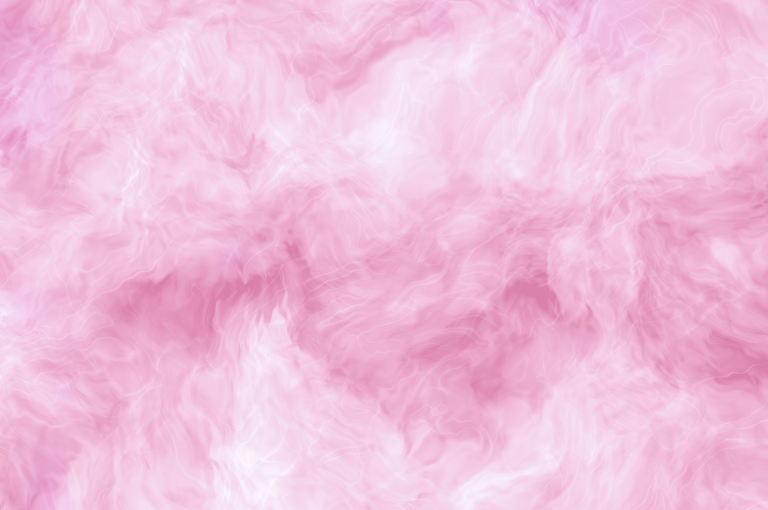
This texture is drawn by a WebGL 1 fragment shader. Its source:

```glsl
precision highp float;
// Pink spun-sugar floss: layers of frayed, overlapping tufts on jittered grids.
// Each tuft has its own tone, curved fibres, light from the upper left and a
// soft shadow below; the summed tone is coloured by a rose-to-white ramp.

uniform vec2 u_resolution;

float hash(vec2 p) {
  return fract(sin(dot(p, vec2(127.1, 311.7))) * 43758.55);
}

float noise(vec2 p) {
  vec2 i = floor(p), f = fract(p);
  f = f * f * (3.0 - 2.0 * f);
  return mix(mix(hash(i), hash(i + vec2(1.0, 0.0)), f.x),
             mix(hash(i + vec2(0.0, 1.0)), hash(i + 1.0), f.x), f.y);
}

float fbm(vec2 p) {
  float sum = 0.0, amp = 0.5;
  for (int i = 0; i < 5; i++) {
    sum += amp * noise(p);
    p = mat2(1.6, 1.2, -1.2, 1.6) * p + 3.7;
    amp *= 0.5;
  }
  return sum;
}

vec2 rotate(vec2 p, float a) {
  return vec2(cos(a) * p.x + sin(a) * p.y, cos(a) * p.y - sin(a) * p.x);
}

// Noise stretched along x, with coarse locks and fine hairs
float fibres(vec2 p) {
  return 0.45 * noise(p * vec2(7.0, 38.0))
       + 0.33 * noise(rotate(p, 0.25) * vec2(16.0, 85.0) + 5.0)
       + 0.22 * noise(rotate(p, -0.4) * vec2(34.0, 150.0) + 9.0);
}

// Thin pale strands along the zero lines of stretched noise
float strands(vec2 p) {
  float n = abs(noise(p * vec2(5.0, 26.0)) - 0.5);
  return smoothstep(0.09, 0.0, n) * noise(p * 9.0 + 4.0);
}

// Lays one layer of tufts of the given size over the tone
float addTufts(float tone, vec2 p, float size, float seed) {
  vec2 grid = p / size + seed * vec2(0.37, 0.61);
  vec2 home = floor(grid);
  for (int x = -1; x <= 1; x++) {
    for (int y = -1; y <= 1; y++) {
      vec2 cell = home + vec2(float(x), float(y));
      vec2 key = cell + seed * 17.0;
      float pick = hash(key + 2.3);
      vec2 centre = cell + vec2(hash(key), hash(key + 7.1));
      vec2 offset = grid - centre;
      vec2 local = rotate(offset, 6.283 * hash(key + 4.9));
      local.y += (hash(key + 8.3) - 0.5) * 1.1 * local.x * local.x;
      float radius = length(local * vec2(0.8, 1.2));
      if (pick > 0.3 && radius < 0.95) {
        float hair = fibres(local * size + key * 1.37);
        float edge = radius + 0.4 * (hair - 0.5);
        float cover = smoothstep(0.64, mix(0.5, 0.15, hash(key + 6.7)), edge);
        float below = smoothstep(-0.2, 0.5, dot(offset, vec2(0.4, -0.9)));
        tone -= 0.5 * below * smoothstep(0.85, 0.5, radius);
        float tuft = 2.1 * (hash(key + 3.1) - 0.42)
                   + 1.2 * dot(offset, vec2(-0.45, 0.85))
                   + 2.3 * (hair - 0.5);
        tone = mix(tone, tuft, 0.82 * cover);
      }
    }
  }
  return tone;
}

// Evenly spaced colour stops from deep rose to near white
vec3 flossColour(float k) {
  vec3 c = mix(vec3(0.86, 0.51, 0.66), vec3(0.91, 0.63, 0.76), clamp(k, 0.0, 1.0));
  c = mix(c, vec3(0.94, 0.71, 0.83), clamp(k - 1.0, 0.0, 1.0));
  c = mix(c, vec3(0.96, 0.79, 0.89), clamp(k - 2.0, 0.0, 1.0));
  c = mix(c, vec3(0.96, 0.85, 0.93), clamp(k - 3.0, 0.0, 1.0));
  c = mix(c, vec3(0.97, 0.92, 0.97), clamp(k - 4.0, 0.0, 1.0));
  return mix(c, vec3(0.99, 0.98, 0.99), clamp(k - 5.0, 0.0, 1.0));
}

void main() {
  vec2 p = gl_FragCoord.xy / u_resolution.y;
  vec2 warp = vec2(fbm(p * 3.0), fbm(p * 3.0 + 19.0)) - 0.5;
  vec2 q = p + 0.28 * warp;

  // Tufts, large ones first
  float tone = 3.0 * (fbm(q * 4.0 + 2.0) - 0.6);
  for (int i = 0; i < 4; i++) {
    float layer = float(i);
    tone = addTufts(tone, q, 0.46 - 0.07 * layer, layer + 1.0);
  }

  // Broad drifts of white, paler to the left, and fine fuzz
  tone += 3.2 * (fbm(p * 2.2 + 31.0) - 0.47) + 0.45 * (0.7 - p.x);
  tone += 1.6 * (fbm(q * 22.0) - 0.5);

  // Loose strands in two curling directions
  vec2 curl = p + 0.35 * warp;
  tone += 0.55 * strands(rotate(curl, 0.7) * 1.7);
  tone += 0.45 * strands(rotate(curl, -0.9) * 2.4 + 6.0);

  // Colour, with faint lilac patches
  vec3 colour = flossColour((tone + 2.0) / 0.75);
  float lilac = smoothstep(0.58, 0.75, fbm(p * 2.6 + 52.0));
  colour += lilac * vec3(-0.01, -0.02, 0.03);
  gl_FragColor = vec4(colour, 1.0);
}
```
